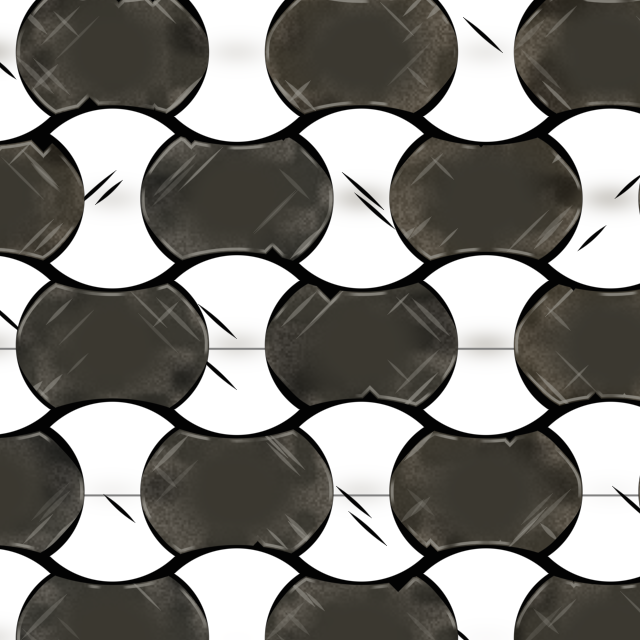
Give the GLSL for this pattern, as a Shadertoy shader.

```glsl
// Staggered rows of dark bevelled stones set between white hourglass shapes on black.
// Stones are capsules cut by wide arcs; hourglasses are discs cut by the stone sides.
// Hashed diagonal strokes, notches, grain and tints make every repeat worn differently.

#define COLUMNS 2.57        // horizontal repeats across the canvas
#define ROW_PITCH 0.5886    // row spacing, in repeat widths
#define ORIGIN vec2(0.4515, 0.007)
#define DISC_R 0.361        // white disc radius
#define CAP_R 0.311         // stone end radius
#define CAP_HALF 0.077      // half length of the stone's straight part
#define ARC_R 0.72          // radius of the arcs cutting stone top and bottom
#define WAIST 0.214         // stone half height at its centre
#define GAP 0.036           // black seam at the stone corners
#define WEAR 0.75           // strength of scratches and rims

const vec3 BLACK = vec3(0.012);
const vec3 STONE = vec3(0.23, 0.22, 0.19);
const vec3 STONE_LIGHT = vec3(0.35, 0.33, 0.295);
const vec3 CHIP = vec3(0.60, 0.59, 0.56);

float hash(vec2 p) {
    return fract(sin(dot(p, vec2(127.1, 311.7))) * 43758.5453);
}

float noise(vec2 p) {
    vec2 i = floor(p), f = fract(p);
    f = f * f * (3.0 - 2.0 * f);
    return mix(mix(hash(i), hash(i + vec2(1, 0)), f.x),
               mix(hash(i + vec2(0, 1)), hash(i + vec2(1, 1)), f.x), f.y);
}

float fill(float d) {
    float edge = 0.8 * COLUMNS / iResolution.y;
    return 1.0 - smoothstep(-edge, edge, d);
}

float capsule(vec2 p) {
    return length(vec2(max(abs(p.x) - CAP_HALF, 0.0), p.y)) - CAP_R;
}

// Diagonal stroke tapering towards both ends
float stroke(vec2 p, float lean, float halfLength, float halfWidth) {
    vec2 along = normalize(vec2(1.0, lean));
    float t = dot(p, along) / halfLength;
    float across = abs(dot(p, vec2(-along.y, along.x)));
    return max(across - halfWidth * (1.0 - t * t), (abs(t) - 1.0) * halfLength);
}

float stoneShape(vec2 p, vec2 id) {
    float side = hash(id + 3.0 * sign(p.x) + 7.0 * sign(p.y));
    float corner = smoothstep(0.03, 0.19, abs(p.y));
    float d = capsule(p) + GAP * corner * mix(0.45, 1.0, side);
    d = max(d, ARC_R - length(vec2(p.x, abs(p.y) - WAIST - ARC_R)));
    // V notches bitten into the top and bottom edges
    for (int i = 0; i < 4; i++) {
        vec2 seed = id * 3.1 + float(i) * 5.7;
        float flip = i < 2 ? 1.0 : -1.0;
        float x = (hash(seed) - 0.5) * 0.46;
        float tip = mix(0.175, 0.28, hash(seed + 1.9));
        d = max(d, 0.707 * (flip * p.y - tip - abs(p.x - x)));
    }
    return d;
}

vec3 stoneColor(vec2 p, vec2 id, float d) {
    // Smooth centre, lighter and grainier flanks
    float flank = smoothstep(0.12, 0.36, length(p * vec2(1.0, 1.15)));
    float patchy = noise(p * 11.0 + id * 17.3);
    float grain = noise(p * 110.0 + id * 31.0) - 0.5;
    vec3 c = mix(STONE, STONE_LIGHT, flank * smoothstep(0.25, 0.75, patchy));
    c += 0.16 * grain * flank * patchy;
    c *= 1.0 - 0.4 * flank * smoothstep(0.45, 0.9, noise(p * 7.0 - id * 9.1));
    c += vec3(0.025, 0.006, -0.018) * flank * (hash(id) - 0.3);
    // Broken bright rim
    float rim = fill(abs(d + 0.011) - 0.006);
    c = mix(c, CHIP, WEAR * rim * smoothstep(0.42, 0.8, noise(p * 14.0 + id * 5.0)));
    // Diagonal scratches gathered near the corners
    for (int i = 0; i < 9; i++) {
        vec2 seed = id * 2.7 + float(i) * 4.3;
        float a = hash(seed), b = hash(seed + 1.3), e = hash(seed + 2.9);
        vec2 pos = vec2(mix(0.13, 0.33, a), mix(0.04, 0.20, b));
        pos *= sign(vec2(hash(seed + 4.1), hash(seed + 5.3)) - 0.5);
        float lean = e > 0.3 ? -sign(pos.x * pos.y) : sign(pos.x * pos.y);
        float s = stroke(p - pos, lean, mix(0.05, 0.13, e), mix(0.005, 0.012, a));
        c = mix(c, CHIP, WEAR * mix(0.25, 0.85, b) * fill(s));
    }
    return c;
}

vec3 discColor(vec2 p, vec2 id) {
    // Grey haze and an occasional thin line at the narrow middle
    float haze = exp(-dot(p * p, vec2(70.0, 320.0)));
    vec3 c = vec3(1.0) - vec3(0.20, 0.21, 0.23) * haze * hash(id + 8.0);
    float line = step(0.6, hash(vec2(id.y, 4.0)));
    c = mix(c, vec3(0.5), line * fill(abs(p.y + 0.015) - 0.004));
    // Black diagonal ticks
    for (int i = 0; i < 2; i++) {
        vec2 seed = id * 4.9 + float(i) * 7.7;
        vec2 pos = (vec2(hash(seed), hash(seed + 2.2)) - 0.5) * vec2(0.20, 0.34);
        float lean = hash(id + 6.0) > 0.4 ? -0.9 : 0.9;
        float s = stroke(p - pos, lean, mix(0.06, 0.13, hash(seed + 3.6)), 0.008);
        c = mix(c, BLACK, step(0.42, hash(seed + 9.4)) * fill(s));
    }
    return c;
}

void mainImage(out vec4 fragColor, in vec2 fragCoord) {
    vec2 q = fragCoord / iResolution.xy * COLUMNS - ORIGIN;
    float row = floor(q.y / ROW_PITCH + 0.5);
    // Stones stay inside their own row
    float x = q.x - 0.5 * mod(row, 2.0);
    vec2 id = vec2(floor(x + 0.5), row);
    vec2 p = vec2(x - id.x, q.y - row * ROW_PITCH);
    float d = stoneShape(p, id);
    vec3 color = mix(BLACK, stoneColor(p, id, d), fill(d));
    // Discs reach into the rows above and below
    for (int k = -1; k <= 1; k++) {
        float r = row + float(k);
        x = q.x - 0.5 * mod(r, 2.0);
        id = vec2(floor(x), r);
        p = vec2(fract(x) - 0.5, q.y - r * ROW_PITCH);
        d = max(length(p) - DISC_R, -capsule(vec2(0.5 - abs(p.x), p.y)));
        color = mix(color, discColor(p, id), fill(d));
    }
    fragColor = vec4(color, 1.0);
}
```
